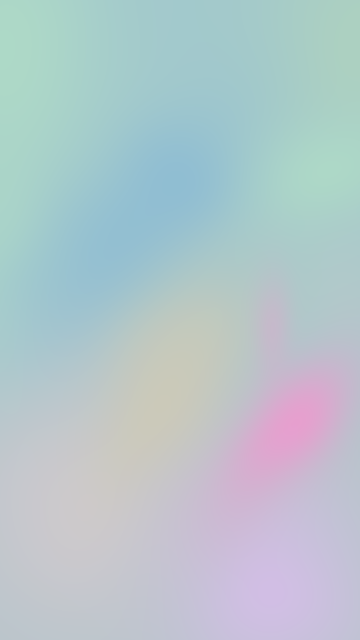
A WebGL 1 fragment shader for this background:

```glsl
precision highp float;
// Soft pastel mesh gradient: mint and blue above, sand, pink and lilac below.
uniform vec2 u_resolution;

const vec3 MINT = vec3(0.68, 0.85, 0.78);
const vec3 SAGE = vec3(0.68, 0.82, 0.75);
const vec3 BLUE = vec3(0.55, 0.735, 0.83);
const vec3 MIST = vec3(0.70, 0.79, 0.79);
const vec3 SAND = vec3(0.81, 0.79, 0.71);
const vec3 PEARL = vec3(0.81, 0.79, 0.81);
const vec3 LILAC = vec3(0.825, 0.745, 0.90);
const vec3 ORCHID = vec3(0.85, 0.67, 0.81);
const vec3 PINK = vec3(0.92, 0.61, 0.81);

float hash(vec2 p) {
  return fract(sin(dot(p, vec2(127.1, 311.7))) * 4375.85);
}

float noise(vec2 p) {
  vec2 i = floor(p);
  vec2 f = fract(p);
  f = f * f * (3.0 - 2.0 * f);
  return mix(mix(hash(i), hash(i + vec2(1.0, 0.0)), f.x),
             mix(hash(i + vec2(0.0, 1.0)), hash(i + vec2(1.0)), f.x), f.y);
}

// Gaussian falloff in an ellipse whose first radius points along angle
float glow(vec2 p, vec2 center, vec2 radii, float angle) {
  float c = cos(angle);
  float s = sin(angle);
  vec2 d = p - center;
  vec2 q = vec2(c * d.x + s * d.y, c * d.y - s * d.x) / radii;
  return exp(-dot(q, q));
}

void main() {
  // Canvas width is 1, height is 16/9
  vec2 p = gl_FragCoord.xy / u_resolution * vec2(1.0, 16.0 / 9.0);
  p += 0.03 * (vec2(noise(p * 5.0), noise(p * 5.0 + 19.0)) - 0.5);

  // Cool base
  vec3 col = mix(vec3(0.72, 0.77, 0.795), vec3(0.635, 0.785, 0.80),
                 smoothstep(0.4, 1.1, p.y));

  // Mint and sage along the upper sides
  col = mix(col, MINT, glow(p, vec2(0.02, 1.64), vec2(0.26, 0.42), 0.0));
  col = mix(col, MINT, 0.6 * glow(p, vec2(0.0, 1.12), vec2(0.12, 0.38), 0.0));
  col = mix(col, SAGE, 0.9 * glow(p, vec2(1.0, 1.66), vec2(0.26, 0.36), 0.0));
  col = mix(col, MIST, 0.8 * glow(p, vec2(0.96, 0.96), vec2(0.19, 0.24), 0.0));
  col = mix(col, MINT, 0.95 * glow(p, vec2(0.91, 1.30), vec2(0.23, 0.14), 0.4));

  // Diagonal blue streak
  col = mix(col, BLUE, 0.75 * glow(p, vec2(0.34, 1.11), vec2(0.40, 0.17), 0.85));
  col = mix(col, BLUE, 0.65 * glow(p, vec2(0.50, 1.26), vec2(0.13, 0.14), 0.0));

  // Pearl and sand in the lower left
  col = mix(col, PEARL, 0.9 * glow(p, vec2(0.22, 0.37), vec2(0.30, 0.34), 0.0));
  col = mix(col, SAND, 0.45 * glow(p, vec2(0.52, 0.86), vec2(0.24, 0.17), 0.7));
  col = mix(col, SAND, 0.8 * glow(p, vec2(0.45, 0.65), vec2(0.30, 0.15), 1.0));

  // Lilac pool, pink streak and its bright core
  col = mix(col, LILAC, 0.95 * glow(p, vec2(0.76, 0.14), vec2(0.25, 0.28), 0.0));
  col = mix(col, ORCHID, 0.5 * glow(p, vec2(0.75, 0.86), vec2(0.05, 0.15), 0.0));
  col = mix(col, ORCHID, 0.9 * glow(p, vec2(0.78, 0.55), vec2(0.29, 0.12), 0.86));
  col = mix(col, PINK, 0.8 * glow(p, vec2(0.81, 0.60), vec2(0.15, 0.09), 0.7));

  gl_FragColor = vec4(col, 1.0);
}
```
